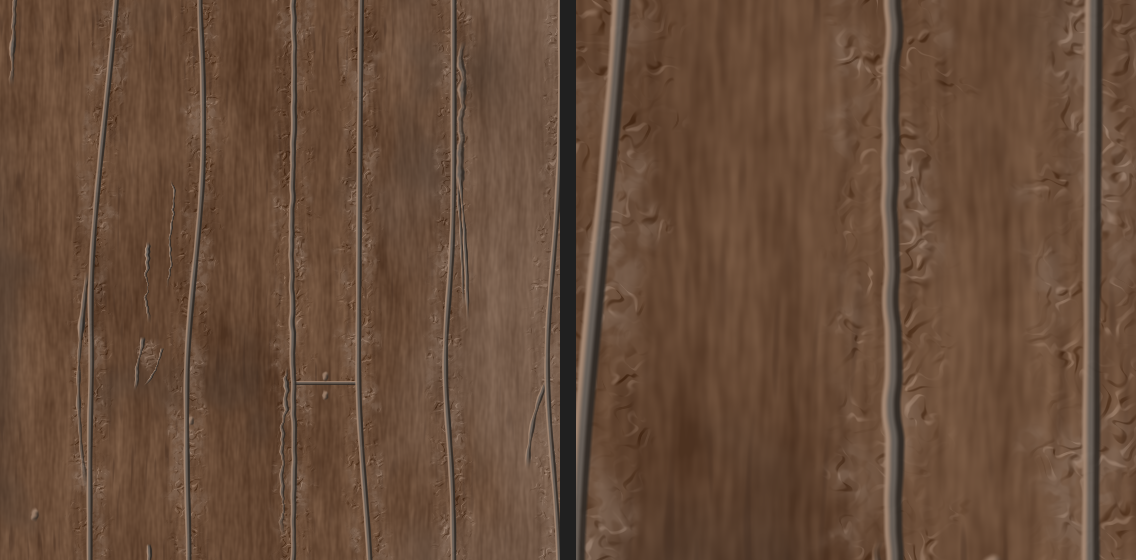
Left: the whole. Right: its middle third, enlarged.
Write a three.js fragment shader that draws this texture.

```glsl
varying vec2 vUv;

const vec3 WOOD_DARK = vec3(0.335, 0.225, 0.152);
const vec3 WOOD_LIGHT = vec3(0.465, 0.343, 0.255);
const vec3 STREAK = vec3(0.26, 0.17, 0.12);
const vec3 WEATHERED = vec3(0.485, 0.392, 0.330);
const vec3 WORN = vec3(0.52, 0.425, 0.36);
const vec3 GRIME = vec3(0.30, 0.24, 0.20);
const vec3 LIP = vec3(0.64, 0.53, 0.45);
const vec3 GROOVE = vec3(0.40, 0.37, 0.345);
const vec3 SHADOW = vec3(0.19, 0.165, 0.145);

vec2 gradient(vec2 cell) {
  float a = 6.2832 * fract(sin(dot(cell, vec2(127.1, 311.7))) * 43758.5);
  return vec2(cos(a), sin(a));
}

// Gradient noise, about -0.7 to 0.7
float noise(vec2 p) {
  vec2 i = floor(p), f = fract(p);
  vec2 u = f * f * f * (f * (f * 6.0 - 15.0) + 10.0);
  vec2 e = vec2(1.0, 0.0);
  float low = mix(dot(gradient(i), f), dot(gradient(i + e), f - e), u.x);
  float high = mix(dot(gradient(i + e.yx), f - e.yx), dot(gradient(i + 1.0), f - 1.0), u.x);
  return mix(low, high, u.y);
}

float fbm(vec2 p) {
  return noise(p) + 0.5 * noise(p * 2.03 + 7.1) + 0.25 * noise(p * 4.1 + 3.7);
}

float bump(float y, float centre, float spread) {
  float t = (y - centre) / spread;
  return exp(-t * t);
}

// Horizontal position of each plank joint at height y
float seamX(int i, float y) {
  if (i == 0) return 0.160 + 0.056 * smoothstep(0.4, 1.2, y) + 0.003 * bump(y, 0.36, 0.1);
  if (i == 1) return 0.333 + 0.030 * smoothstep(0.3, 0.75, y) - 0.006 * bump(y, 1.0, 0.1) + 0.004 * bump(y, 0.0, 0.12);
  if (i == 2) return 0.523 + 0.002 * sin(y * 9.0);
  if (i == 3) return 0.639 + 0.006 * y * y + 0.024 * (1.0 - smoothstep(-0.1, 0.35, y));
  if (i == 4) return 0.810 - 0.015 * bump(y, 0.35, 0.17);
  return 1.002 - 0.025 * bump(y, 0.35, 0.25);
}

// Lit left lip, grey floor and shaded right wall across signed distance d
vec3 carve(vec3 col, float d, float w, float depth) {
  float t = d / w;
  vec3 shade = mix(LIP, GROOVE, smoothstep(-0.7, -0.1, t));
  shade = mix(shade, SHADOW, smoothstep(0.0, 0.55, t));
  return mix(col, shade, depth * (1.0 - smoothstep(0.7, 1.15, abs(t))));
}

// Tapered split running down from a to b
vec3 crack(vec3 col, vec2 p, vec2 a, vec2 b, float bow, float jag, float w) {
  float t = (a.y - p.y) / (a.y - b.y);
  float x = mix(a.x, b.x, t) + bow * sin(3.1416 * clamp(t, 0.0, 1.0));
  x += jag * (noise(vec2(p.y * 27.0, a.x * 53.0)) + 0.35 * noise(vec2(p.y * 95.0, a.x * 31.0)));
  float ends = smoothstep(0.0, 0.08, t) * (1.0 - smoothstep(0.8, 1.0, t));
  float vary = noise(vec2(p.y * 30.0, b.x * 47.0));
  return carve(col, p.x - x, w * (0.9 + 0.9 * vary), ends * (0.8 + 0.5 * vary));
}

vec3 dent(vec3 col, vec2 p, vec2 centre, float r) {
  vec2 q = p - centre + 0.3 * r * vec2(noise(p * 130.0), noise(p * 130.0 + 9.0));
  vec3 shade = mix(LIP, SHADOW, smoothstep(-0.3 * r, 0.8 * r, q.x - 0.4 * q.y));
  return mix(col, shade, 0.8 * (1.0 - smoothstep(0.5 * r, r, length(q * vec2(1.0, 0.65)))));
}

vec3 wood(vec2 p, float plank) {
  vec2 q = p + vec2(0.005 * noise(p * vec2(9.0, 5.0)), plank * 3.7);
  float broad = noise(q * vec2(30.0, 2.0)) + 0.6 * noise(q * vec2(62.0, 5.0));
  float fine = noise(q * vec2(120.0, 13.0)) + 0.9 * noise(q * vec2(210.0, 38.0) + 4.0);
  float mottle = noise(p * vec2(150.0, 95.0) + 8.0);
  float tone = 0.50 + 0.42 * broad + 0.42 * fine + 0.16 * mottle + 0.42 * fbm(p * vec2(5.0, 3.5)) + 0.10 * sin(plank * 2.4 + 0.6);
  vec3 col = mix(WOOD_DARK, WOOD_LIGHT, clamp(tone, -0.25, 1.3));
  float streak = smoothstep(0.18, 0.5, noise(q * vec2(125.0, 14.0) + 20.0));
  col = mix(col, STREAK, 0.42 * streak * smoothstep(-0.3, 0.4, noise(p * 7.0 + 3.0)));
  float grey = smoothstep(0.58, 0.98, p.x + 0.25 * fbm(p * vec2(6.0, 4.0) + 11.0));
  col = mix(col, WEATHERED + 0.09 * (tone - 0.5), 0.6 * grey);
  float stain = smoothstep(0.22, 0.7, fbm(p * vec2(6.0, 5.0) + 31.0));
  col = mix(col, GRIME, 0.35 * stain);
  float corner = bump(p.x, 0.0, 0.035) * bump(p.y, 0.42, 0.3) + bump(p.x, 0.86, 0.05) * bump(p.y, 0.87, 0.07);
  return mix(col, GRIME, 0.45 * corner);
}

void main() {
  vec2 p = vUv;
  float plank = 0.0, nearest = 1.0;
  for (int i = 0; i < 6; i++) {
    float d = p.x - seamX(i, p.y);
    plank += step(0.0, d);
    nearest = min(nearest, abs(d));
  }
  vec3 col = wood(p, plank);

  // Pale worn patches and small curled flakes beside the joints
  float band = 1.0 - smoothstep(0.016, 0.042, nearest + 0.025 * noise(p * 48.0));
  float patches = smoothstep(-0.15, 0.3, noise(p * vec2(24.0, 12.0) + 5.0));
  float ragged = smoothstep(-0.2, 0.1, noise(p * 75.0 + 2.0) + 0.5 * noise(p * 150.0));
  float wear = band * patches * (0.4 + 0.6 * ragged);
  col = mix(col, WORN, 0.58 * wear);
  vec2 curl = p * 120.0 + 0.9 * vec2(noise(p * 75.0), noise(p * 75.0 + 17.0));
  float relief = smoothstep(-0.1, 0.1, noise(curl)) - smoothstep(-0.1, 0.1, noise(curl + vec2(0.22, -0.2)));
  float gaps = smoothstep(-0.1, 0.3, noise(p * 42.0 + 13.0));
  col += 0.11 * relief * band * (0.15 + 0.85 * gaps);

  // Scarred knot and splits
  float scar = length((p - vec2(0.266, 0.37)) * vec2(1.0, 0.75)) + 0.014 * noise(p * 55.0);
  col = mix(col, WORN + 0.2 * relief, 0.5 * (1.0 - smoothstep(0.010, 0.025, scar)));
  col = crack(col, p, vec2(0.257, 0.40), vec2(0.240, 0.30), 0.0, 0.006, 0.004);
  col = crack(col, p, vec2(0.288, 0.38), vec2(0.255, 0.31), 0.008, 0.006, 0.003);
  col = crack(col, p, vec2(0.262, 0.57), vec2(0.265, 0.42), 0.0, 0.012, 0.0035);
  col = crack(col, p, vec2(0.306, 0.68), vec2(0.300, 0.48), 0.003, 0.012, 0.0025);
  col = crack(col, p, vec2(0.030, 1.04), vec2(0.021, 0.84), -0.003, 0.005, 0.005);
  col = crack(col, p, vec2(0.266, 0.03), vec2(0.267, -0.05), 0.0, 0.003, 0.004);
  col = crack(col, p, vec2(0.157, 0.52), vec2(0.155, 0.11), -0.016, 0.001, 0.0050);
  col = crack(col, p, vec2(0.513, 0.35), vec2(0.503, 0.03), -0.003, 0.009, 0.0045);
  col = crack(col, p, vec2(0.825, 0.93), vec2(0.823, 0.63), 0.0, 0.008, 0.0080);
  col = crack(col, p, vec2(0.821, 0.69), vec2(0.835, 0.42), 0.003, 0.001, 0.0035);
  col = crack(col, p, vec2(0.817, 0.67), vec2(0.827, 0.45), 0.002, 0.001, 0.0035);
  col = crack(col, p, vec2(0.974, 0.32), vec2(0.940, 0.16), -0.006, 0.002, 0.005);

  // Cross joint, nail holes and dents
  float across = step(seamX(2, p.y), p.x) * step(p.x, seamX(3, p.y));
  col = carve(col, 0.316 - p.y, 0.0038, 0.85 * across);
  for (int i = 0; i < 2; i++) col = dent(col, p, vec2(0.581, 0.294 + 0.034 * float(i)), 0.007);
  col = dent(col, p, vec2(0.062, 0.081), 0.009);
  col = dent(col, p, vec2(0.341, 0.249), 0.007);

  // Plank joints
  for (int i = 0; i < 6; i++) {
    float wobble = noise(vec2(p.y * 14.0, float(i) * 5.3));
    float chipped = i == 2 ? 0.002 * noise(vec2(p.y * 45.0, 2.5)) : 0.0;
    col = carve(col, p.x - seamX(i, p.y) - chipped, 0.0056 + 0.0012 * wobble, 0.92 + 0.12 * wobble);
  }
  gl_FragColor = vec4(col, 1.0);
}
```
